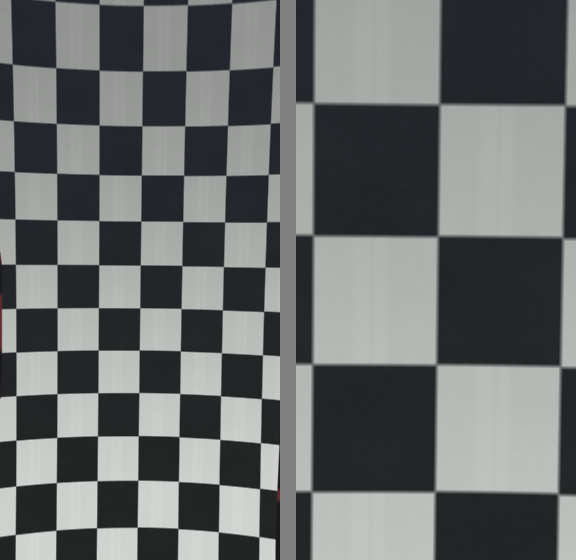
Left: the whole. Right: its middle third, enlarged.
This pattern is drawn by a WebGL 1 fragment shader. Its source:

```glsl
precision highp float;
// Hanging checkered cloth, gently bowed, with faint creases and light falling from below.

uniform vec2 u_resolution;

const vec3 LIGHT_TOP = vec3(0.568, 0.575, 0.568);
const vec3 LIGHT_BOTTOM = vec3(0.815, 0.825, 0.815);
const vec3 DARK_TOP = vec3(0.137, 0.152, 0.175);
const vec3 DARK_BOTTOM = vec3(0.138, 0.142, 0.142);
const vec3 BACKDROP = vec3(0.10, 0.10, 0.11);
const vec3 BACKDROP_RED = vec3(0.38, 0.17, 0.18);
const float COLUMN_WIDTH = 0.145;   // at the foot, in canvas widths
const float TOP_WIDENING = 0.013;   // extra column width at the top
const float ROW_BOW = 0.15;         // sag of the row seams
const float ROW_TILT = 0.005;
const float SEAM_JITTER = 0.022;    // row offset per column, in cells
const float EDGE_SOFTNESS = 0.018;  // in cells
const float CREASE_GAIN = 0.014;
const float WEAVE_GAIN = 0.016;

float hash(vec2 p) {
  vec3 q = fract(vec3(p.xyx) * 0.1031);
  q += dot(q, q.yzx + 33.33);
  return fract((q.x + q.y) * q.z);
}

float noise(vec2 p) {
  vec2 i = floor(p);
  vec2 f = fract(p);
  f = f * f * (3.0 - 2.0 * f);
  return mix(mix(hash(i), hash(i + vec2(1.0, 0.0)), f.x),
             mix(hash(i + vec2(0.0, 1.0)), hash(i + 1.0), f.x), f.y);
}

// Square wave of period 2 with softened flips at the integers
float softSquare(float x, float softness) {
  float toEdge = abs(mod(x - 0.5, 2.0) - 1.0) - 0.5;
  return clamp(toEdge / softness, -1.0, 1.0);
}

float columnAt(float x, float down) {
  float up = 1.0 - down;
  float middleSeam = 0.5138 - 0.0234 * down;
  return 3.0 + (x - middleSeam) / (COLUMN_WIDTH + TOP_WIDENING * up * up);
}

// Rows are tall at the top and tightest just below the middle
float rowAt(float x, float down) {
  float side = x - 0.5;
  float t = down - ROW_BOW * (down - 0.44) * side * side - ROW_TILT * side;
  return ((-5.286 * t + 9.722) * t + 7.288) * t - 0.081;
}

void main() {
  vec2 uv = gl_FragCoord.xy / u_resolution;
  float down = 1.0 - uv.y;
  float pixel = 1.0 / u_resolution.x;
  vec2 clothPos = vec2(uv.x, 2.0 * down);

  // Checker cells
  vec2 cell = vec2(columnAt(uv.x, down), rowAt(uv.x, down));
  cell.y += SEAM_JITTER * (hash(vec2(floor(cell.x) + 9.0, 4.0)) - 0.5);
  float softness = max(EDGE_SOFTNESS, 0.7 * pixel / COLUMN_WIDTH);
  float dark = 0.5 + 0.5 * softSquare(cell.x, softness) * softSquare(cell.y, softness);

  // Lighting, creases and weave
  float glow = smoothstep(0.0, 1.0, down);
  float across = fract(cell.x);
  float crease = smoothstep(0.28, 0.36, across) - smoothstep(0.56, 0.62, across);
  crease -= 0.7 * (smoothstep(0.44, 0.47, across) - smoothstep(0.48, 0.51, across));
  float weave = 0.6 * noise(clothPos * 14.0) + 0.4 * noise(clothPos * 150.0) - 0.5;
  vec3 light = mix(LIGHT_TOP, LIGHT_BOTTOM, glow) + CREASE_GAIN * crease;
  vec3 shade = mix(DARK_TOP, DARK_BOTTOM, glow);
  vec3 color = mix(light, shade, dark) + WEAVE_GAIN * weave;

  // Slivers of backdrop past the cloth edges
  float leftEdge = 0.007 * smoothstep(0.44, 0.48, down) * (1.0 - smoothstep(0.66, 0.73, down));
  float rightEdge = 1.004 - 0.020 * smoothstep(0.68, 1.0, down);
  float outside = max(smoothstep(-pixel, pixel, leftEdge - uv.x) * step(0.001, leftEdge),
                      smoothstep(-pixel, pixel, uv.x - rightEdge));
  float redPatch = smoothstep(0.55, 0.75, noise(vec2(3.0, down * 26.0)));
  color = mix(color, mix(BACKDROP, BACKDROP_RED, redPatch), outside);

  gl_FragColor = vec4(color, 1.0);
}
```
